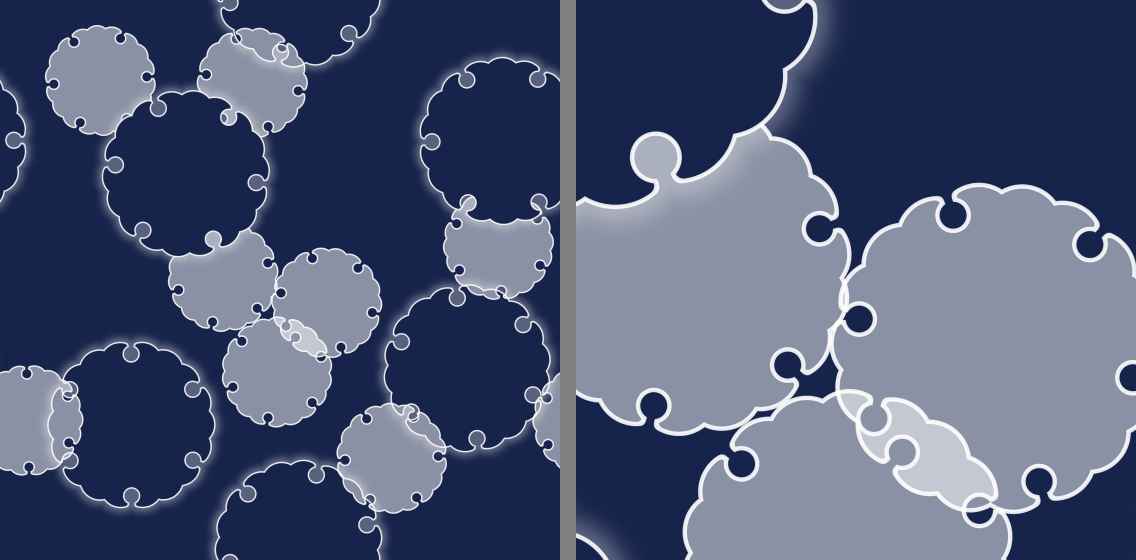
Left: the whole. Right: its middle third, enlarged.
This pattern is drawn by a WebGL 1 fragment shader. Its source:

```glsl
precision highp float;
// Scalloped discs and glowing scalloped rings on navy, each with six keyhole loops.
// Rings lie on a jittered five-point lattice; every disc leans on one of the rings.
// All offsets are wrapped to the nearest copy, so the square tiles.

uniform vec2 u_resolution;

#define NAVY vec3(0.088, 0.138, 0.290)
#define WHITE vec3(1.0)
#define RING_RADIUS 0.149
#define DISC_RADIUS 0.098
#define DISC_OPACITY 0.5
#define LINE_HALF_WIDTH 0.0013
#define LINE_OPACITY 0.9
#define GLOW_WIDTH 0.0115
#define GLOW_OPACITY 0.28
#define LOOPS 6.0
#define BUMPS 18.0

const float TAU = 6.2831853;

// Shortest offset between two points of the repeating square.
vec2 wrapOffset(vec2 p) {
  return p - floor(p + 0.5);
}

float smoothMax(float a, float b, float k) {
  float h = max(k - abs(a - b), 0.0) / k;
  return max(a, b) + h * h * k * 0.25;
}

// Polar fold: one sector around the x axis, at angle a.
vec2 sector(float radius, float a, float count) {
  float width = TAU / count;
  a = mod(a + 0.5 * width, width) - 0.5 * width;
  return radius * vec2(cos(a), sin(a));
}

// Distances to a scalloped circle of outer radius 1: x without, y with loops.
vec2 scallop(vec2 p, float turn) {
  float radius = length(p);
  float angle = atan(p.y, p.x) + turn;

  vec2 bump = sector(radius, angle + 0.5 * TAU / BUMPS, BUMPS);
  float body = min(length(bump - vec2(0.757, 0.0)) - 0.243, radius - 0.93);

  // Keyhole: a round eye joined to the outside by a narrow neck.
  vec2 q = sector(radius, angle, LOOPS);
  float eye = length(q - vec2(0.85, 0.0)) - 0.095;
  float neck = max(abs(q.y) - 0.038, 0.85 - q.x);
  return vec2(body, smoothMax(body, -min(eye, neck), 0.03));
}

// Five spread centres on a slanted lattice, swayed by sines.
vec2 ringCentre(float k) {
  vec2 sway = vec2(0.075 * cos(2.3 * k - 0.3), 0.08 * sin(1.25 * k + 0.4));
  return vec2(0.163, 0.21) + k * vec2(0.2, 0.4) + sway;
}

// Disc beside its host ring; direction and reach vary with the index.
vec2 discCentre(float j) {
  float angle = 3.098 + 1.9635 * j;
  float reach = 0.185 + 0.0102 * mod(j * j, 16.0);
  return ringCentre(mod(j, 5.0)) + reach * vec2(cos(angle), sin(angle));
}

float inside(float d, float pixel) {
  return 1.0 - smoothstep(-0.7 * pixel, 0.7 * pixel, d);
}

float outline(float d, float pixel) {
  return LINE_OPACITY * inside(abs(d) - LINE_HALF_WIDTH, pixel);
}

void main() {
  vec2 uv = gl_FragCoord.xy / u_resolution;
  float pixel = 1.0 / min(u_resolution.x, u_resolution.y);
  vec3 color = NAVY;

  // Translucent discs, lighter where they overlap.
  for (int i = 0; i < 8; i++) {
    float j = float(i);
    vec2 p = wrapOffset(uv - discCentre(j)) / DISC_RADIUS;
    float d = scallop(p, 0.5 + 1.3 * j).y * DISC_RADIUS;
    color = mix(color, WHITE, DISC_OPACITY * inside(d, pixel));
    color = mix(color, WHITE, outline(d, pixel));
  }

  // Rings: some hide the discs below, all glow outwards and into their loops.
  for (int i = 0; i < 5; i++) {
    float k = float(i);
    vec2 p = wrapOffset(uv - ringCentre(k)) / RING_RADIUS;
    vec2 d = scallop(p, 0.52 + 1.7 * k) * RING_RADIUS;
    float fill = inside(d.y, pixel);
    float opaque = 1.0 - step(0.5, abs(mod(k, 3.0) - 1.0));
    float falloff = max(d.x, 0.0) / GLOW_WIDTH;
    float glow = GLOW_OPACITY * exp(-falloff * falloff) * (1.0 - fill);
    color = mix(color, NAVY, fill * opaque);
    color = mix(color, WHITE, glow);
    color = mix(color, WHITE, outline(d.y, pixel));
  }

  gl_FragColor = vec4(color, 1.0);
}
```
